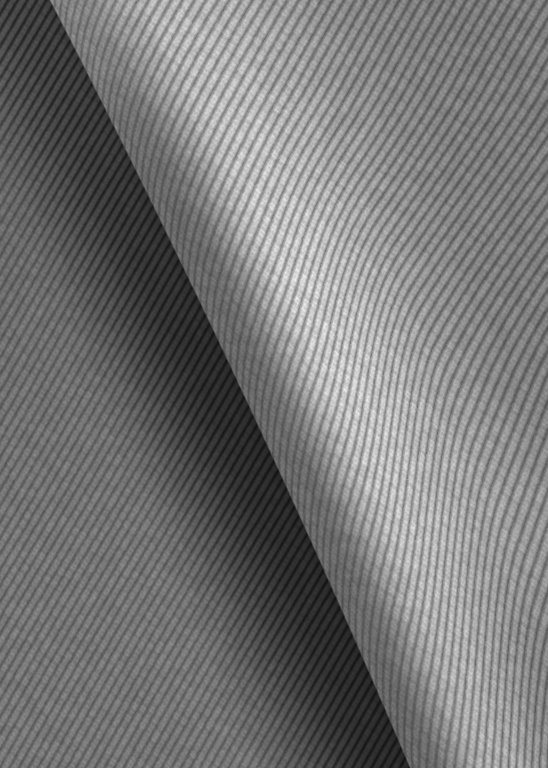
Reproduce this texture procedurally as a Shadertoy shader.

```glsl
float hash(vec2 p) {
    vec3 q = fract(p.xyx * 0.1031);
    q += dot(q, q.yzx + 33.33);
    return fract((q.x + q.y) * q.z);
}

// Distance to the nearest jittered cell centre
float cellular(vec2 p) {
    vec2 cell = floor(p);
    float nearest = 2.0;
    for (int j = -1; j <= 1; j++) {
        for (int i = -1; i <= 1; i++) {
            vec2 id = cell + vec2(i, j);
            vec2 centre = id + vec2(hash(id), hash(id + 57.3));
            nearest = min(nearest, length(p - centre));
        }
    }
    return nearest;
}

float bell(float x, float centre, float width) {
    float q = (x - centre) / width;
    return exp(-q * q);
}

float foldEdge(float down) {
    return 0.065 + 0.469 * down + 0.045 * down * (1.0 - down);
}

// Rounded ribs split by narrow grooves, with short threads across each rib
float twill(float across, float along, float contrast) {
    float rib = floor(across);
    float f = fract(across) - 0.5;
    float ridge = 1.0 - smoothstep(0.14, 0.5, abs(f));
    float lit = ridge - 0.64 - 0.2 * f;
    float thread = along + f * 0.5 + hash(vec2(rib, 4.0));
    float knot = hash(vec2(rib + 90.0, floor(thread) + 200.0)) - 0.5;
    float stitch = cos(6.2832 * thread) * (1.0 - smoothstep(0.3, 0.8, fwidth(along)));
    return 1.0 + contrast * lit + 0.1 * knot + 0.03 * stitch * ridge;
}

// Flat sheet sinking into the shadow beneath the fold
float lowerSheet(float gap, float down) {
    float lit = mix(0.385, 0.45, smoothstep(0.0, 0.8, down));
    float dark = mix(0.235, 0.16, smoothstep(0.0, 0.55, down));
    float open = smoothstep(0.035, 0.19 + 0.045 * down, gap);
    float contact = 1.0 - 0.2 * exp(-gap / 0.012);
    return mix(dark, lit, open) * contact;
}

// Rolled sheet with a broad satin highlight along its crest
float upperSheet(float d, float down) {
    float crest = mix(0.17, 0.105, down);
    float rise = smoothstep(crest * 0.2, crest * 0.9, d);
    float fall = bell(max(d, crest), crest, mix(0.18, 0.09, down));
    float peak = 0.18 + 0.1 * bell(down, 0.42, 0.35);
    float base = mix(0.40, 0.465, smoothstep(0.02, 0.14, d));
    base -= 0.06 * smoothstep(0.7, 1.0, down) * smoothstep(0.1, 0.25, d);
    base += 0.1 * (1.0 - smoothstep(0.0, 0.25, down)) * bell(d, 0.03, 0.08);
    float secondary = 0.07 * bell(d, 0.3, 0.08) * bell(down, 0.68, 0.16);
    return base + peak * rise * fall + secondary;
}

// Bends the ribs as the cloth turns over the fold and its crest
float ribBend(float d, float down) {
    float roll = -0.03 * exp(-max(d, 0.0) / 0.035);
    float crest = mix(0.21, 0.15, down);
    float swell = 0.055 * smoothstep(crest - 0.08, crest + 0.1, d);
    float lean = -0.17 * down * down;
    float sway = 0.002 * sin(down * 9.0 + d * 14.0);
    return roll + swell * smoothstep(0.1, 0.5, down) + lean + sway;
}

void mainImage(out vec4 fragColor, in vec2 fragCoord) {
    vec2 p = fragCoord / iResolution.y;
    float down = 1.0 - p.y;
    float d = p.x - foldEdge(down);

    // Rib coordinates on each sheet
    float slant = p.x - 0.58 * p.y;
    float lowerRib = (slant + 0.0015 * sin(p.y * 11.0)) / 0.0124;
    float upperRib = (slant + ribBend(d, down)) / 0.0148;
    float along = (p.y + 0.5 * p.x) / 0.0068;

    // Light and weave
    float gap = max(-d, 0.0);
    float depth = 1.0 - smoothstep(0.05, 0.2, gap);
    float lower = lowerSheet(gap, down) * twill(lowerRib, along, mix(0.28, 0.6, depth));
    float contrast = mix(0.24, 0.36, smoothstep(0.02, 0.12, d));
    float facet = d + 0.014 * (fract(upperRib) - 0.5);
    float upper = upperSheet(max(facet, 0.0), down) * twill(upperRib, along, contrast);

    // Join the sheets along the fold
    float edgeBlur = 1.2 / iResolution.y;
    float gray = mix(lower, upper, smoothstep(-edgeBlur, edgeBlur, d));

    // Fine fibre grain
    float grain = cellular(vec2(slant * 260.0, along * 1.3)) - 0.5;
    gray *= 1.0 + 0.14 * grain;
    fragColor = vec4(vec3(clamp(gray, 0.0, 1.0)), 1.0);
}
```
